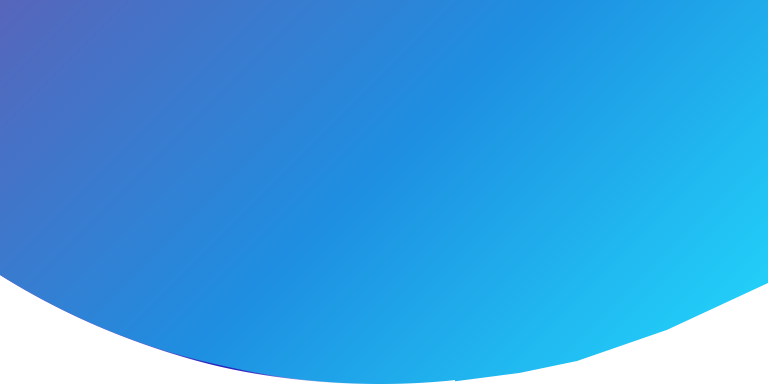
Reproduce this background procedurally as a WebGL 1 fragment shader.

```glsl
precision highp float;
uniform vec2 u_resolution;

const vec3 VIOLET = vec3(0.340, 0.398, 0.732);
const vec3 AZURE = vec3(0.118, 0.560, 0.882);
const vec3 CYAN = vec3(0.135, 0.860, 0.992);
const vec3 RIM_BLUE = vec3(0.17, 0.14, 0.74);
const vec3 PAPER = vec3(1.0);

// Three-stop gradient, t from 0 to 1
vec3 gradient(float t, float middle) {
  vec3 cool = mix(VIOLET, AZURE, clamp(t / middle, 0.0, 1.0));
  return mix(cool, CYAN, clamp((t - middle) / (1.0 - middle), 0.0, 1.0));
}

// Height of the lower arc of a circle at x
float arcHeight(float x, vec2 center, float radius) {
  float dx = x - center.x;
  return center.y - sqrt(max(radius * radius - dx * dx, 0.0));
}

// Height of the line through a and b at x
float lineHeight(float x, vec2 a, vec2 b) {
  return mix(a.y, b.y, (x - a.x) / (b.x - a.x));
}

// Convex lower edge: a round left side, straight facets on the right
float bowlHeight(float x) {
  vec2 a = vec2(1.185, 0.007);
  vec2 b = vec2(1.354, 0.029);
  vec2 c = vec2(1.503, 0.060);
  vec2 d = vec2(1.737, 0.141);
  vec2 e = vec2(2.0, 0.263);
  float facets = max(max(lineHeight(x, a, b), lineHeight(x, b, c)),
                     max(lineHeight(x, c, d), lineHeight(x, d, e)));
  float arc = arcHeight(x, vec2(0.99, 1.867), 1.867);
  return x < a.x ? arc : facets;
}

// Smooth step from outside to inside, one pixel wide
float coverage(float depth, float pixel) {
  return clamp(depth / pixel + 0.5, 0.0, 1.0);
}

void main() {
  vec2 p = gl_FragCoord.xy / u_resolution * vec2(2.0, 1.0);
  float pixel = 1.0 / u_resolution.y;

  // Diagonal colour sweep from the top left
  vec3 fill = gradient((p.x + 1.0 - p.y) / 3.0, 0.475);

  // Thin dark rim along the left part of the arc
  float depth = p.y - bowlHeight(p.x);
  float swell = exp(-pow((p.x - 0.58) / 0.14, 2.0));
  float rimWidth = 0.0015 + 0.0025 * swell;
  float rimFade = (1.0 - smoothstep(0.65, 1.0, p.x)) * mix(0.65, 1.0, swell);
  float rim = coverage(depth + 0.5 * rimWidth, pixel) * rimFade;

  vec3 color = mix(PAPER, RIM_BLUE, rim);
  color = mix(color, fill, coverage(depth - 0.5 * rimWidth * rimFade, pixel));
  gl_FragColor = vec4(color, 1.0);
}
```
